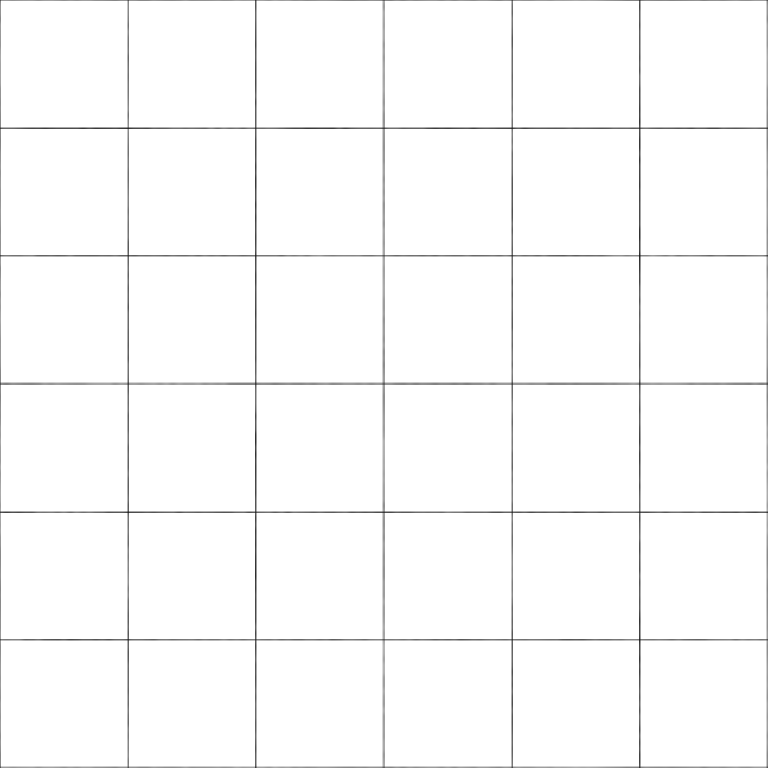
A Shadertoy shader for this pattern:

```glsl
// A six by six grid of thin, straight grey rules on white paper.
// Each rule is a box-filtered strip; every third one is wider and paler, and
// the tone drifts along each rule with periodic noise, so the sheet tiles.

const float CELLS = 6.0;            // repeats across and down
const float SOFT_PERIOD = 3.0;      // every third rule is a soft one
const float SHARP_WIDTH = 0.00195;  // shares of the canvas
const float SOFT_WIDTH = 0.0032;
const float SHARP_TONE = 0.60;      // opacity of the ink
const float SOFT_TONE = 0.42;
const float DARK_GAIN = 0.10;       // extra tone of the rule before a soft one
const float RULE_VARIATION = 0.08;  // tone change from rule to rule
const float DRIFT_VARIATION = 0.16; // slow tone change along a rule
const float GRAIN_VARIATION = 0.10; // fine tone change along a rule
const float SHARP_SHIFT = 0.00033;  // sideways offsets, shares of the canvas
const float SOFT_SHIFT = 0.0003;
const vec3 PAPER = vec3(1.0);
const vec3 INK = vec3(0.07);

float hash(vec2 p) {
    vec3 q = fract(vec3(p.xyx) * 0.1031);
    q += dot(q, q.yzx + 33.33);
    return fract((q.x + q.y) * q.z);
}

// Value noise in -1..1 along t in 0..1, wrapping after a whole number of knots.
float wrapNoise(float t, float knots, float seed) {
    float s = t * knots;
    float i = floor(s);
    float f = fract(s);
    float a = hash(vec2(mod(i, knots), seed));
    float b = hash(vec2(mod(i + 1.0, knots), seed));
    return 2.0 * mix(a, b, f * f * (3.0 - 2.0 * f)) - 1.0;
}

// Share of a pixel at distance d that lies inside a strip of given width.
float stripCoverage(float d, float width, float pixel) {
    float lo = max(d - 0.5 * pixel, -0.5 * width);
    float hi = min(d + 0.5 * pixel, 0.5 * width);
    return max(hi - lo, 0.0) / pixel;
}

// Ink of the rules crossing one axis; along runs lengthwise.
float ruleInk(float across, float along, float pixel, float softSide, float seed) {
    float nearest = floor(across * CELLS + 0.5);
    float index = mod(nearest, CELLS);
    float id = index + seed;

    // Kind of rule: soft, plain or dark
    float kind = mod(index, SOFT_PERIOD);
    float soft = 1.0 - step(0.5, kind);
    float dark = step(1.5, kind);
    float width = mix(SHARP_WIDTH, SOFT_WIDTH, soft);
    float tone = mix(SHARP_TONE, SOFT_TONE, soft) + DARK_GAIN * dark;
    float shift = mix(SHARP_SHIFT * (1.0 - 2.0 * dark), SOFT_SHIFT * softSide, soft);
    float d = across - nearest / CELLS - shift;

    // Tone per rule, slow drift and grain along the stroke
    float perRule = 2.0 * hash(vec2(id, 7.3)) - 1.0;
    float drift = wrapNoise(along, 2.0 * CELLS, id + 40.1);
    float grain = wrapNoise(along, 120.0, id + 60.9);
    tone *= 1.0 + RULE_VARIATION * perRule + DRIFT_VARIATION * drift
                + GRAIN_VARIATION * grain;

    return min(tone, 1.0) * stripCoverage(d, width, pixel);
}

void mainImage(out vec4 fragColor, in vec2 fragCoord) {
    vec2 uv = fragCoord / iResolution.xy;
    vec2 pixel = 1.0 / iResolution.xy;

    float vertical = ruleInk(uv.x, uv.y, pixel.x, -1.0, 3.0);
    float horizontal = ruleInk(uv.y, uv.x, pixel.y, 1.0, 113.0);

    // Overlay the two sets of rules
    float ink = 1.0 - (1.0 - vertical) * (1.0 - horizontal);
    fragColor = vec4(mix(PAPER, INK, ink), 1.0);
}
```
